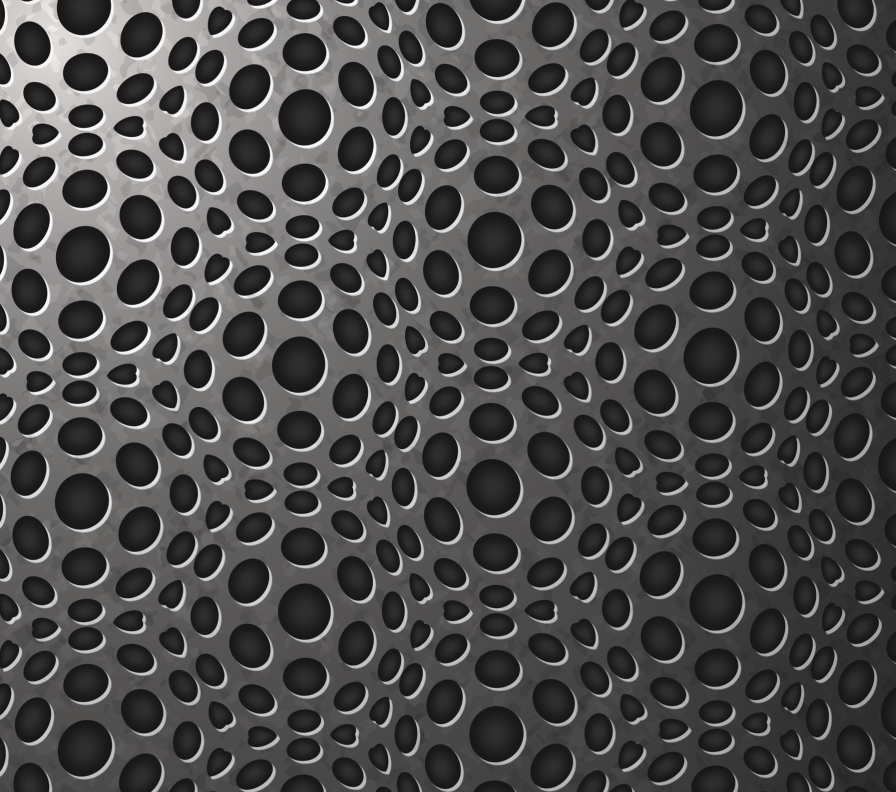
Give the GLSL for this pattern, as a Shadertoy shader.

```glsl
// Brushed metal plate perforated by rosettes of holes, lit from the upper left.
// A hexagonal grid of rosettes bulges a finer hexagonal grid of round holes, so
// holes are large at each rosette centre and squeezed thin near its border.

const float ROSETTE_SIZE = 0.312;

vec2 hash2(vec2 p) {
    return fract(sin(vec2(dot(p, vec2(127.1, 311.7)), dot(p, vec2(269.5, 183.3)))) * 43758.5);
}

// Offset from the nearest point of a unit hexagonal lattice
vec2 hexOffset(vec2 p) {
    vec2 period = vec2(1.732, 1.0);
    vec2 a = mod(p, period) - 0.5 * period;
    vec2 b = mod(p - 0.5 * period, period) - 0.5 * period;
    return dot(a, a) < dot(b, b) ? a : b;
}

// Gentle drift that keeps the rosettes from being perfectly regular
vec2 bendPlate(vec2 p) {
    p -= vec2(0.104, 0.679);
    p.y -= 0.04 * p.x + 0.006 * sin(7.0 * p.x);
    p.x -= 0.009 * (1.0 - cos(12.08 * p.x)) + 0.004 * sin(9.0 * p.y);
    return p * vec2(1.04, 1.0) / ROSETTE_SIZE;
}

// x: signed distance to the nearest hole edge, y: 0 at hole centre to 1 at its edge
vec2 holeField(vec2 p) {
    vec2 local = hexOffset(bendPlate(p));
    float r = max(length(local), 1e-4);
    vec2 outward = local / r;

    // Radial bulge: its stretch along and across the radius shapes the holes
    float stretch = 3.24 + 6.29 * r * r;
    float slope = 3.24 + 18.87 * r * r;
    vec2 bulged = local * stretch;

    vec2 offset = hexOffset(bulged);
    float dist = max(length(offset), 1e-4);
    float radius = 0.378 - 0.025 * length(bulged - offset);
    float along = dot(offset / dist, outward);
    float gradient = sqrt(mix(stretch * stretch, slope * slope, along * along));
    return vec2((dist - radius) / gradient * ROSETTE_SIZE, dist / radius);
}

// Scattered light and dark blotches from wobbly cellular noise, in -1..1
float flecks(vec2 p, float scale, float pixel) {
    p *= scale;
    p += 0.17 * sin(p.yx * 4.3 + 1.5 * sin(p * 2.1)) + 0.08 * sin(p.yx * 9.7);
    vec2 cell = floor(p);
    float tone = 0.0;
    for (int y = -1; y <= 1; y++) {
        for (int x = -1; x <= 1; x++) {
            vec2 id = cell + vec2(x, y);
            vec2 seed = hash2(id);
            vec2 kind = hash2(id + 57.0);
            vec2 d = p - id - seed;
            d.x *= 0.7 + 0.7 * kind.y;
            float size = 0.14 + 0.32 * seed.y;
            float mask = 1.0 - smoothstep(-pixel, pixel, (length(d) - size) / scale);
            tone = mix(tone, kind.x < 0.55 ? -1.0 : 0.8, mask * step(0.35, kind.y));
        }
    }
    return tone;
}

void mainImage(out vec4 fragColor, in vec2 fragCoord) {
    vec2 p = fragCoord / iResolution.y;
    float pixel = 1.0 / iResolution.y;

    // Plate: light falling off from the upper left, darker at the right
    float lightDist = length(p - vec2(0.07, 0.95));
    float plate = 0.17 + 0.72 * exp(-1.85 * lightDist);
    plate *= 1.0 - 0.22 * smoothstep(0.75, 1.14, p.x);
    float blotch = 0.6 * flecks(p, 30.0, pixel) + 0.5 * flecks(p + 3.7, 43.0, pixel);
    plate *= 1.0 + 0.17 * blotch;
    vec3 color = plate * vec3(1.0, 0.985, 0.975);

    // Bright bevel: the same holes shifted toward the lower right
    vec2 bevelShift = vec2(0.0036, -0.0036);
    float bevel = 1.0 - smoothstep(-pixel, pixel, holeField(p - bevelShift).x);
    vec3 bevelColor = vec3(min(0.96, 0.46 + 0.95 * plate));
    color = mix(color, bevelColor, bevel);

    // Holes: nearly black edge, soft glow in the middle
    vec2 hole = holeField(p);
    float opening = 1.0 - smoothstep(-0.8 * pixel, 0.8 * pixel, hole.x);
    vec3 depth = mix(vec3(0.185, 0.18, 0.18), vec3(0.095, 0.088, 0.09), smoothstep(0.1, 1.0, hole.y));
    color = mix(color, depth, opening);

    fragColor = vec4(color, 1.0);
}
```
